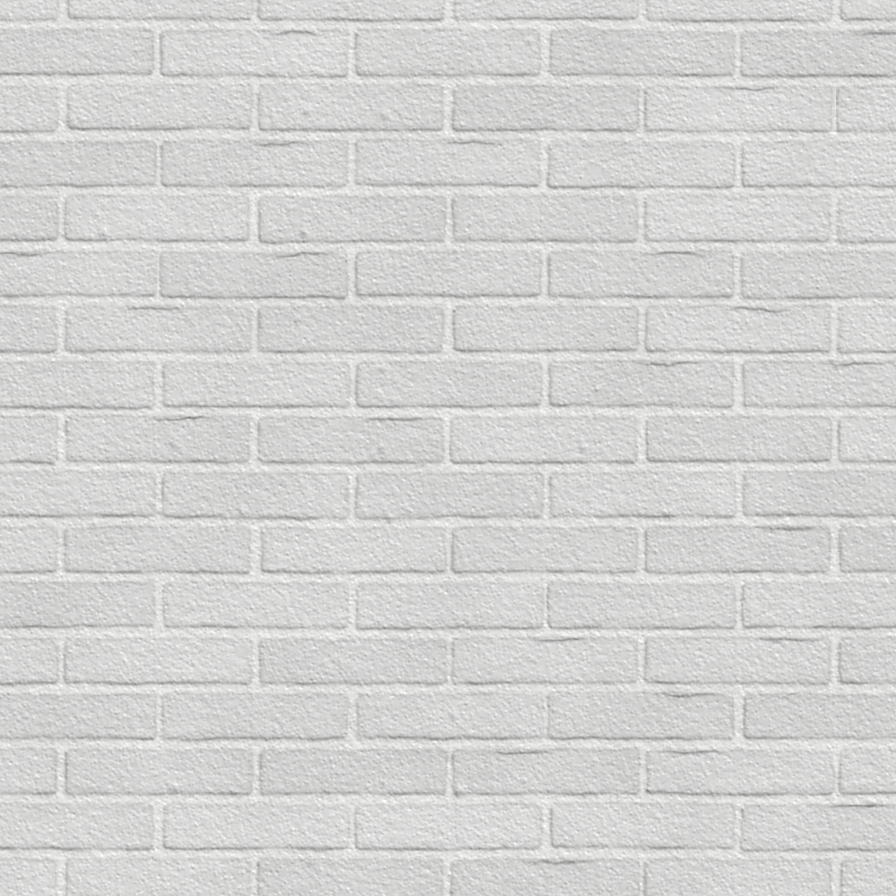
This texture is drawn by a WebGL 1 fragment shader. Its source:

```glsl
precision highp float;

uniform vec2 u_resolution;

const vec2 PITCH = vec2(0.2159, 0.06165);     // brick plus joint
const vec2 ORIGIN = vec2(0.177, 0.047);       // joint crossing of row zero
const vec2 BRICK_HALF = vec2(0.1035, 0.0250);
const float CORNER = 0.0055;
const float EDGE_SOFT = 0.0016;
const float EDGE_ROUGH = 0.0010;
const float EDGE_NICKS = 0.0004;
const float ROW_WANDER = 0.0011;
const float SHADOW_WIDTH = 0.0020;
const float SHADOW_DEPTH = 0.21;
const float GRAIN_COARSE = 130.0;
const float GRAIN_FINE = 265.0;
const float GRAIN_DEPTH = 0.16;
const float KNOB_DENSITY = 13.0;
const float KNOB_SHARE = 0.18;
const float CRACK_SHARE = 0.26;
const float BRICK_TONE = 0.030;
const float BLOTCH = 0.013;
const vec2 LIGHT = vec2(0.45, 0.89);
const vec3 BRICK_PAINT = vec3(0.834, 0.834, 0.832);
const vec3 JOINT_PAINT = vec3(0.892, 0.892, 0.887);

float hash(vec2 p) {
  return fract(sin(dot(p, vec2(127.1, 311.7))) * 43758.547);
}

vec2 hash2(vec2 p) {
  return vec2(hash(p), hash(p + 57.3));
}

// Cellular height: a soft bump or pit at each scattered point
float bumps(vec2 p) {
  vec2 id = floor(p), f = fract(p);
  float height = 0.0;
  for (int j = -1; j <= 1; j++) {
    for (int i = -1; i <= 1; i++) {
      vec2 cell = vec2(float(i), float(j));
      vec2 r = cell + hash2(id + cell) - f;
      height += (2.0 * hash(id + cell + 31.7) - 1.0) * exp(-5.0 * dot(r, r));
    }
  }
  return height;
}

// Layered, warped sines, about -1 to 1
float waves(vec2 p) {
  float sum = 0.0, amp = 0.5;
  for (int i = 0; i < 4; i++) {
    p = mat2(1.37, 1.17, -1.17, 1.37) * p + 1.3;
    sum += amp * sin(p.x + 1.5 * sin(p.y));
    amp *= 0.6;
  }
  return sum;
}

// Slope of the lumpy paint toward the light
float grain(vec2 p, float frequency) {
  vec2 q = p * frequency;
  return bumps(q) - bumps(q + LIGHT * 0.35);
}

// Sparse drips and lumps, lit above and dark below
float knobs(vec2 p) {
  vec2 q = p * KNOB_DENSITY;
  vec2 id = floor(q);
  float present = step(1.0 - KNOB_SHARE, hash(id + 9.1));
  float radius = mix(0.03, 0.075, hash(id + 4.7));
  vec2 r = (fract(q) - 0.3 - 0.4 * hash2(id)) / radius;
  r += 0.4 * vec2(waves(p * 80.0), waves(p.yx * 95.0));
  float slope = dot(r, LIGHT) * exp(-dot(r, r));
  return present * (0.5 * max(slope, 0.0) + min(slope, 0.0));
}

void main() {
  vec2 p = gl_FragCoord.xy / u_resolution.y;
  float pixel = 1.0 / u_resolution.y;

  // Running bond: every other row moves by half a brick
  vec2 grid = p - ORIGIN;
  grid.y += ROW_WANDER * waves(p * 5.0);
  float row = floor(grid.y / PITCH.y);
  grid.x += 0.5 * PITCH.x * mod(row, 2.0);
  vec2 id = vec2(floor(grid.x / PITCH.x), row);
  vec2 local = grid - (id + 0.5) * PITCH;
  vec2 vary = hash2(id + 3.0) - 0.5;
  local += vary * vec2(0.004, 0.0018);
  vec2 size = BRICK_HALF + vary.yx * vec2(0.002, 0.0012);

  // Rounded brick with an uneven, nicked rim
  vec2 q = abs(local) - size + CORNER;
  vec2 corner = max(q, 0.0);
  float d = length(corner) + min(max(q.x, q.y), 0.0) - CORNER;
  d += EDGE_ROUGH * waves(p * 36.0) + EDGE_NICKS * waves(p * 105.0);
  vec2 normal = sign(local) * corner / max(length(corner), 0.0001);
  float soft = max(EDGE_SOFT, pixel);
  float joint = smoothstep(-soft, soft, d);
  vec3 color = mix(BRICK_PAINT, JOINT_PAINT, joint);
  color += (1.0 - joint) * BRICK_TONE * (hash(id + 21.0) - 0.5);

  // Continuous creases, deepest on the rims turned from the light
  float away = 0.27 + 0.73 * max(-dot(normal, LIGHT), 0.0);
  float wear = smoothstep(-0.75, 0.65, waves(p * 25.0 + 5.0));
  float width = max(SHADOW_WIDTH, 0.8 * pixel);
  float crease = exp(-d * d / (width * width));
  float halo = exp(-d * d / (9.0 * width * width));
  color -= away * (SHADOW_DEPTH * crease * mix(0.42, 1.0, wear) + 0.035 * halo);

  // Ragged cracks under the top rim of some bricks
  float cracked = step(1.0 - CRACK_SHARE, hash(id + 13.0));
  float bend = local.y - size.y + 0.003 - 0.0025 * waves(p * 36.0);
  float along = local.x - vary.x * 1.3 * size.x;
  float reach = 1.0 - smoothstep(0.010, 0.045, abs(along));
  color -= cracked * reach * 0.20 * exp(-bend * bend / (0.7 * width * width));

  // Brushed paint, grain and lumps
  color += BLOTCH * waves(p * 11.0) + 0.010 * waves(p * vec2(35.0, 100.0));
  float relief = 0.28 * grain(p, GRAIN_COARSE) + 0.80 * grain(p, GRAIN_FINE);
  color += GRAIN_DEPTH * relief + 0.24 * knobs(p);

  gl_FragColor = vec4(clamp(color, 0.0, 1.0), 1.0);
}
```
